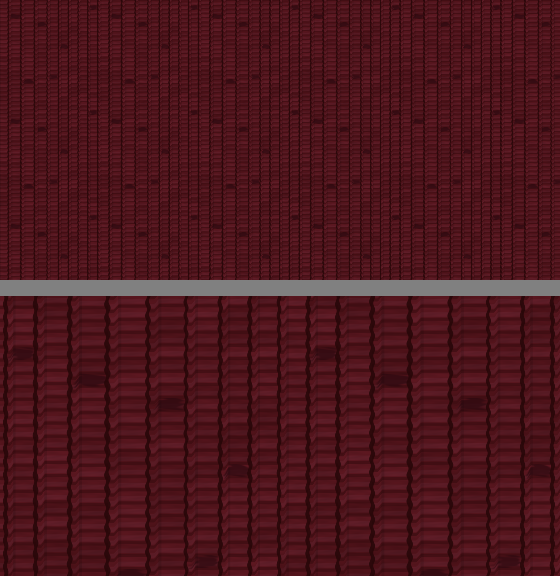
Top, the full canvas; bottom, a detail of the centre.
Write a Shadertoy shader that draws this texture.

```glsl
float hash(vec2 p) {
    vec3 q = fract(vec3(p.xyx) * 0.1031);
    q += dot(q, q.yzx + 33.33);
    return fract((q.x + q.y) * q.z);
}

// Soft line: 1 within halfWidth of zero, blurred by one pixel
float line(float d, float halfWidth, float pixel) {
    return 1.0 - smoothstep(halfWidth - 0.5 * pixel, halfWidth + 0.5 * pixel, abs(d));
}

void mainImage(out vec4 fragColor, in vec2 fragCoord) {
    vec2 counts = vec2(50.0, 64.0);
    vec2 p = fragCoord / iResolution.xy * counts;
    vec2 pixel = counts / iResolution.xy;

    // Columns of uneven width, in groups of nine
    float x = p.x + 0.03 - 0.25 * sin((p.x - 2.47) * 6.28319 / 9.0);
    float column = mod(floor(x), 9.0);
    float across = fract(x);

    // Tile rows, bending down into a narrow roll beside the groove
    float roll = 1.0 - smoothstep(0.14, 0.3, across);
    float y = p.y + 0.25 * hash(vec2(column, 71.0)) + 0.4 * roll;
    float up = fract(y);
    vec2 id = vec2(column, mod(floor(y), 24.0));
    float tone = hash(id + 3.0);

    // Clay body with fine streaks
    vec3 clay = mix(vec3(0.29, 0.065, 0.09), vec3(0.35, 0.088, 0.122), tone);
    float grain = sin(across * 9.0 + tone * 40.0 + 2.0 * sin(up * 7.0)) * sin(up * 11.0 + tone * 25.0);
    clay *= 1.0 + 0.04 * grain;

    // Dusty lip on the lower part, thin seam beneath it
    float lip = line(up - 0.36, 0.17, pixel.y);
    clay += vec3(0.022, 0.026, 0.034) * lip;
    float seam = line(min(up, 1.0 - up), 0.12, pixel.y);
    clay = mix(clay, vec3(0.235, 0.048, 0.065), 0.7 * seam);

    // Scattered sooty stains, wide and ragged
    float stained = step(0.95, hash(id + 19.0));
    vec2 fromStain = (vec2(across, up) - vec2(0.58, 0.5)) / vec2(0.5, 0.62);
    float stain = stained * (1.0 - smoothstep(0.55, 1.0, length(fromStain) + 0.2 * grain));
    clay = mix(clay, vec3(0.18, 0.035, 0.06), 0.75 * stain);

    // Roll edge and a dark groove pinched where the rolls overlap
    clay *= 1.0 - 0.12 * line(across - 0.3, 0.04, pixel.x);
    float width = 0.045 + 0.035 * hash(vec2(column, 5.0)) + 0.025 * sin(up * 6.28319);
    float groove = line(min(across, 1.0 - across), width, pixel.x);
    clay = mix(clay, vec3(0.15, 0.024, 0.03), 0.88 * groove);

    fragColor = vec4(clay, 1.0);
}
```
